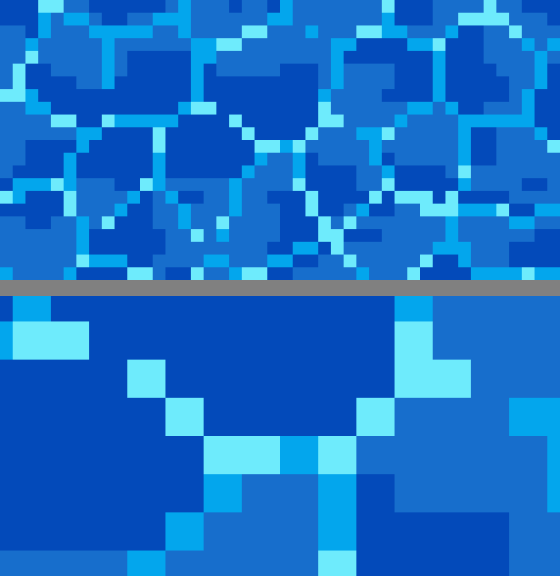
Top: the whole. Bottom: its middle third, enlarged.
Give the GLSL for this texture, as a Shadertoy shader.

```glsl
const vec3 DEEP  = vec3(0.01, 0.29, 0.73);
const vec3 WATER = vec3(0.09, 0.43, 0.80);
const vec3 LINE  = vec3(0.01, 0.65, 0.93);
const vec3 GLINT = vec3(0.43, 0.92, 0.99);

const float BLOCKS_HIGH = 22.0;          // square blocks per canvas height
const vec2  CELL_SIZE   = vec2(8.4, 6.2); // ripple cell, in blocks
const float JITTER      = 0.65;
const float WARP        = 1.0;
const float WARP_SCALE  = 4.0;
const vec2  GLINT_SCALE = vec2(2.2);
const float GLINT_LEVEL = 0.79;
const float DIAGONAL_GLINT = 0.5;
const vec2  SHADE_SCALE = vec2(3.0, 1.6);
const float SHADE_ROUGH = 0.8;
const float SHADE_LEVEL = 0.05;

vec2 hash2(vec2 p) {
    vec3 q = fract(p.xyx * vec3(0.1031, 0.1030, 0.0973));
    q += dot(q, q.yzx + 33.33);
    return fract((q.xx + q.yz) * q.zy);
}

float valueNoise(vec2 p) {
    vec2 i = floor(p), f = fract(p);
    f = f * f * (3.0 - 2.0 * f);
    float low  = mix(hash2(i).x, hash2(i + vec2(1, 0)).x, f.x);
    float high = mix(hash2(i + vec2(0, 1)).x, hash2(i + vec2(1, 1)).x, f.x);
    return mix(low, high, f.y);
}

// Two nearest sites of a jittered brick lattice
void nearestSites(vec2 p, out vec2 first, out vec2 second, out vec2 firstId) {
    float d1 = 1e5, d2 = 1e5;
    first = second = firstId = vec2(0.0);
    float baseRow = floor(p.y / CELL_SIZE.y);
    for (int j = -2; j <= 2; j++) {
        float row = baseRow + float(j);
        float shift = 0.5 * mod(row, 2.0);
        float baseColumn = floor(p.x / CELL_SIZE.x - shift);
        for (int i = -1; i <= 1; i++) {
            vec2 id = vec2(baseColumn + float(i), row);
            vec2 offset = 0.5 + (hash2(id + 57.0) - 0.5) * JITTER;
            vec2 site = (id + vec2(shift, 0.0) + offset) * CELL_SIZE;
            float d = distance(p, site);
            if (d < d1) {
                d2 = d1; second = first;
                d1 = d; first = site; firstId = id;
            } else if (d < d2) {
                d2 = d; second = site;
            }
        }
    }
}

// Flat colour of one block
vec3 blockColor(vec2 block) {
    vec2 p = block + 0.5;
    vec2 wobble = vec2(valueNoise(p / WARP_SCALE + 11.3),
                       valueNoise(p / WARP_SCALE + 83.7)) - 0.5;
    vec2 q = p + WARP * wobble;

    vec2 site, neighbor, id;
    nearestSites(q, site, neighbor, id);

    // Ripple line, one block thick in its steeper direction
    vec2 normal = normalize(neighbor - site);
    vec2 slope = abs(normal);
    float border = abs(dot(q - 0.5 * (site + neighbor), normal));
    if (border < 0.5 * max(slope.x, slope.y)) {
        float glint = valueNoise(p / GLINT_SCALE + 31.0)
                    + DIAGONAL_GLINT * min(slope.x, slope.y);
        return glint > GLINT_LEVEL ? GLINT : LINE;
    }

    // Ragged shadow on one side of each cell
    float angle = 6.2832 * hash2(id + 19.0).x;
    float shade = dot((q - site) / CELL_SIZE, vec2(cos(angle), sin(angle)))
                + SHADE_ROUGH * (valueNoise(p / SHADE_SCALE + 47.0) - 0.5);
    return shade > SHADE_LEVEL ? DEEP : WATER;
}

void mainImage(out vec4 fragColor, in vec2 fragCoord) {
    float blocksPerPixel = BLOCKS_HIGH / iResolution.y;
    vec2 grid = fragCoord * blocksPerPixel - 0.5;
    vec2 b = floor(grid);

    // Blend neighbouring blocks across one screen pixel
    vec2 w = clamp((fract(grid) - 0.5) / blocksPerPixel + 0.5, 0.0, 1.0);
    vec3 low  = mix(blockColor(b), blockColor(b + vec2(1, 0)), w.x);
    vec3 high = mix(blockColor(b + vec2(0, 1)), blockColor(b + vec2(1, 1)), w.x);
    fragColor = vec4(mix(low, high, w.y), 1.0);
}
```
